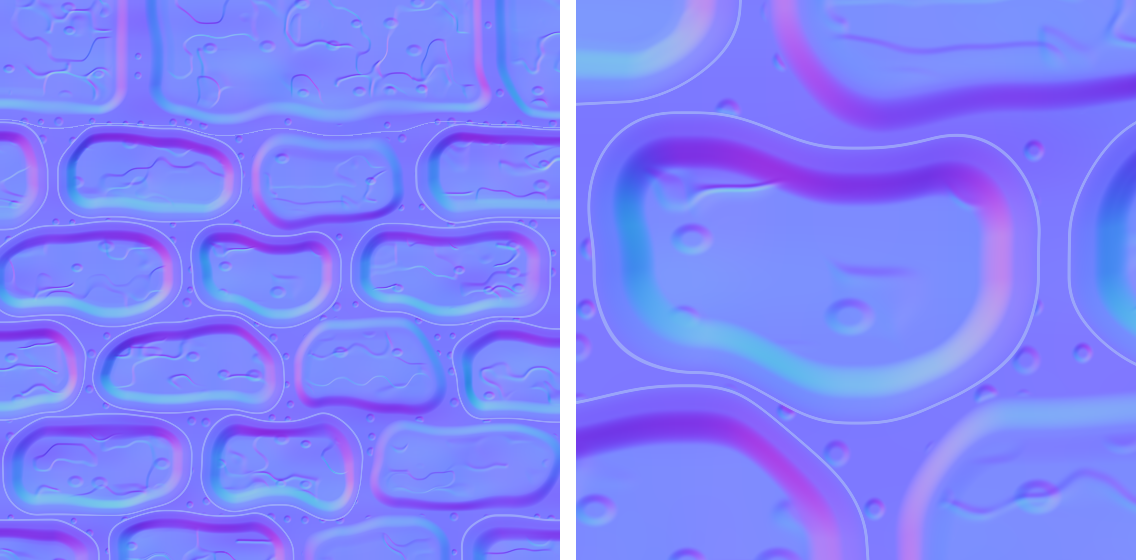
Left, the full canvas; right, a detail of the centre.
Write a Shadertoy shader that draws this texture map.

```glsl
// Tangent-space normal map of a rough cobblestone wall below a course of large blocks.
#define COURSE_TOP 0.229
#define COURSE_HEIGHT 0.172
#define COLUMNS 3.0
#define GAP 0.009
#define WOBBLE 0.034
#define STEP_HEIGHT 0.0085
#define CHISEL_HEIGHT 0.0015
#define BUMP_HEIGHT 0.0016
#define LINE_WIDTH 0.0006
#define LINE_COLOR vec3(0.68, 0.76, 0.97)

struct Stone {
    float depth;   // distance inward from the rim, negative in mortar
    float edge;    // distance to the hard outline
    float id;
    float hollow;
    float block;
};

float hash(vec2 p) {
    vec3 q = fract(p.xyx * 0.1031);
    q += dot(q, q.yzx + 33.33);
    return fract((q.x + q.y) * q.z);
}

float noise(vec2 p) {
    vec2 i = floor(p), f = fract(p);
    f = f * f * f * (f * (f * 6.0 - 15.0) + 10.0);
    return mix(mix(hash(i), hash(i + vec2(1, 0)), f.x),
               mix(hash(i + vec2(0, 1)), hash(i + vec2(1, 1)), f.x), f.y);
}

float roundedBox(vec2 p, vec2 halfSize, float radius) {
    vec2 q = abs(p) - halfSize + radius;
    return length(max(q, 0.0)) + min(max(q.x, q.y), 0.0) - radius;
}

// Horizontal position of a joint; each course slides by its own amount.
float joint(int column, int row) {
    float slide[5] = float[5](0.29, -0.07, 0.466, 0.0, 0.53);
    vec3 uneven = vec3(0.01, 0.04, -0.06);
    return (float(column) + slide[row] + uneven[(column + 3) % 3]) / COLUMNS;
}

Stone findStone(vec2 p) {
    p += WOBBLE * (vec2(noise(p * 10.0 + 3.0), noise(p * vec2(10.0, 7.0) + 41.0)) - 0.5);
    Stone s = Stone(0.0, 1.0, 0.0, 0.0, 0.0);
    if (p.y < COURSE_TOP) {
        // Two wide blocks, one wrapping around the sides
        vec2 span = vec2(0.25, 0.883);
        if (p.x < span.x) span = vec2(span.y - 1.0, span.x);
        else if (p.x > span.y) span = vec2(span.y, span.x + 1.0);
        vec2 center = vec2(0.5 * (span.x + span.y), 0.0);
        vec2 halfSize = vec2(0.5 * (span.y - span.x) - 1.3 * GAP, COURSE_TOP - 0.018);
        s.depth = -roundedBox(p - center, halfSize, 0.055);
        s.edge = COURSE_TOP - p.y;
        s.id = 20.0 + halfSize.x;
        s.block = 1.0;
        return s;
    }
    int row = clamp(int((p.y - COURSE_TOP) / COURSE_HEIGHT), 0, 4);
    float middle = COURSE_TOP + (float(row) + 0.5) * COURSE_HEIGHT;
    for (int c = -1; c < 4; c++) {
        float left = joint(c, row), right = joint(c + 1, row);
        if (p.x < left || p.x >= right) continue;
        int column = (c + 3) % 3;
        vec2 halfSize = vec2(0.5 * (right - left) - GAP, 0.5 * COURSE_HEIGHT - 0.004);
        s.depth = -roundedBox(p - vec2(0.5 * (left + right), middle), halfSize, 0.068);
        s.id = float(row * 3 + column);
        s.hollow = (row != 1 && column == (row == 3 ? 2 : 1)) ? 1.0 : 0.0;
        s.edge = s.hollow > 0.5 ? 1.0 : s.depth;
    }
    return s;
}

// Sparse small pebbles on a jittered grid
float bumps(vec2 p, float density) {
    vec2 cell = floor(p), f = fract(p);
    vec2 center = 0.35 + 0.3 * vec2(hash(cell + 5.0), hash(cell + 19.0));
    float radius = 0.2 + 0.12 * hash(cell + 31.0);
    float dome = 1.0 - smoothstep(0.4 * radius, radius, length(f - center));
    return dome * step(hash(cell + 57.0), density);
}

// Broken chisel ridges and ledges, mostly level on the small stones
float chisel(vec2 p, Stone s) {
    vec2 stretch = mix(vec2(8.0, 23.0), vec2(15.0, 17.0), s.block);
    vec2 warp = vec2(noise(p * 24.0 + 9.0), noise(p * 28.0 + 70.0)) - 0.5;
    vec2 q = p * stretch + warp * 0.75 + s.id * 7.3;
    float ridge = (noise(q) - 0.5) / 0.065;
    float gaps = smoothstep(0.36, 0.5, noise(p * 17.0 + s.id * 3.1));
    float ledge = smoothstep(0.56, 0.67, noise(q * 1.1 + 37.0));
    return exp(-ridge * ridge) * gaps + 0.9 * ledge;
}

float height(vec2 p) {
    Stone s = findStone(p);
    float t = s.depth;
    float inside = smoothstep(0.0, 0.025, t);
    float face = smoothstep(0.024, 0.042, t);
    float start = mix(mix(0.014, 0.0, s.block), 0.0, s.hollow);
    float wear = 0.7 + 0.6 * noise(p * 13.0 + 80.0);
    float rim = STEP_HEIGHT * wear * smoothstep(start, start + 0.021, t) + 0.003 * inside;
    rim *= mix(mix(1.0, 0.7, s.block), -0.6, s.hollow);
    float carving = CHISEL_HEIGHT * mix(1.0, 0.6, s.hollow) * chisel(p, s);
    carving += BUMP_HEIGHT * bumps(p * vec2(19.0, 26.0) + s.id, 0.2);
    float swell = 0.006 * noise(p * vec2(7.0, 13.0) + 11.0);
    float pebbles = 0.7 * BUMP_HEIGHT * bumps(p * 34.0, 0.45) * (1.0 - smoothstep(-0.004, 0.0, t));
    return rim + face * carving + swell + pebbles;
}

void mainImage(out vec4 fragColor, in vec2 fragCoord) {
    vec2 p = fragCoord / iResolution.xy;
    p.y = 1.0 - p.y;
    vec2 e = vec2(0.0013, 0.0);
    vec2 slope = vec2(height(p - e.xy) - height(p + e.xy),
                      height(p - e.yx) - height(p + e.yx)) / (2.0 * e.x);

    // Steeper upper rims, with stone faces and mortar leaning opposite ways
    Stone s = findStone(p);
    slope *= vec2(0.8, slope.y > 0.0 ? 0.75 : 1.1);
    slope.y += mix(-0.05, 0.09, smoothstep(0.0, 0.04, s.depth));
    slope.x -= 0.02;
    slope /= max(1.0, length(slope) / 0.95);
    vec3 color = 0.5 + 0.5 * normalize(vec3(slope, 1.0));

    // Fine hard crease around raised stones
    float line = 1.0 - smoothstep(LINE_WIDTH, LINE_WIDTH + 1.0 / iResolution.y, abs(s.edge));
    fragColor = vec4(mix(color, LINE_COLOR, 0.6 * line), 1.0);
}
```
